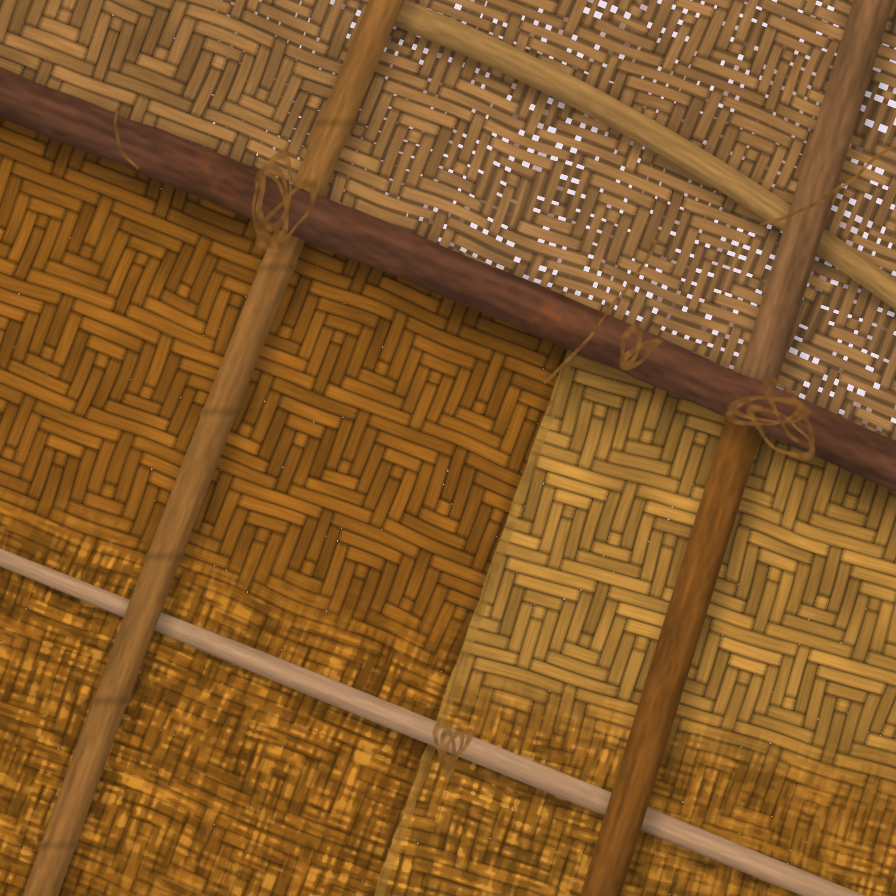
A WebGL 1 fragment shader for this texture:

```glsl
precision highp float;
// Woven bamboo matting seen from below, tied to a frame of round poles.
// A tilted twill grid gives the zigzag strips; light leaks through its gaps,
// and each pole is a distance band with rounded shading and shadow.
uniform vec2 u_resolution;

#define CELL .0148
#define TILT .37
#define FLOAT_LEN 4.
#define ZIGZAG 4.
#define SKY_GAP .26
#define TIGHT_GAP .05
#define GOLD_GAIN .5
#define TWINE_WIDTH .0019

float hash(vec2 c) { return fract(sin(dot(c, vec2(127.1, 311.7))) * 43758.55); }

float noise(vec2 x) {
  vec2 c = floor(x), f = fract(x);
  f = f * f * (3. - 2. * f);
  return mix(mix(hash(c), hash(c + vec2(1, 0)), f.x),
             mix(hash(c + vec2(0, 1)), hash(c + 1.), f.x), f.y);
}

vec2 turn(vec2 v, float a) {
  float c = cos(a), s = sin(a);
  return vec2(c * v.x - s * v.y, s * v.x + c * v.y);
}

// 1 inside a band of the given half width, with a smooth edge
float band(float d, float halfW) {
  float aa = 1. / u_resolution.y;
  return 1. - smoothstep(halfW - aa, halfW + aa, abs(d));
}

// 1 where the upright strip lies on top
float uprightOver(vec2 c) {
  float zig = abs(mod(c.x, 2. * ZIGZAG) - ZIGZAG);
  return step(mod(c.y + zig, 2. * FLOAT_LEN), FLOAT_LEN - .5);
}

// x: brightness of the strips, y: open gap between them
vec2 weave(vec2 q, float gap, float soft) {
  vec2 c = floor(q), f = fract(q) - .5;
  float up = uprightOver(c);
  vec2 halfW = .5 - gap * (.3 + 1.2 * vec2(hash(vec2(c.x, 3)), hash(vec2(c.y, 9))));
  vec2 cover = 1. - smoothstep(halfW - soft, halfW + soft, abs(f));
  float across = mix(f.y, f.x, up), along = mix(f.x, f.y, up);
  float run = mix(q.x, q.y, up), id = mix(c.y + 57., c.x, up);
  vec2 dir = vec2(1. - up, up) * (along < 0. ? -1. : 1.);
  float ends = abs(uprightOver(c + dir) - up);
  float tone = .83 + .34 * noise(vec2(id * 7.3, run * .22));
  tone *= .93 + .14 * noise(vec2((id + across) * 8., run * .6));
  tone *= 1. - .28 * ends * smoothstep(.15, .5, abs(along));
  tone *= 1. - .22 * smoothstep(.25, .5, abs(across));
  tone *= mix(1.07, .95, up) * mix(.76, 1., mix(cover.y, cover.x, up));
  return vec2(tone * 1.09, (1. - cover.x) * (1. - cover.y));
}

// d: signed distance from the axis, positive on the lit side
vec3 pole(vec3 col, float d, float radius, float run, vec3 base, float bark) {
  float t = d / radius;
  col *= 1. - .3 * (1. - smoothstep(.6, 2.1, abs(t + .35)));
  float grain = noise(vec2(run * 14., t * 4. + bark * 9.)) - .5;
  float flecks = noise(vec2(run * 75., t * 6.)) - .5;
  float shade = 1.09 - .28 * t * t + .12 * t;
  shade *= 1. + bark * (.7 * grain + .4 * flecks);
  return mix(col, base * shade, band(d, radius));
}

float strand(vec2 p, vec2 a, vec2 b, float sag) {
  vec2 ab = b - a;
  float h = clamp(dot(p - a, ab) / dot(ab, ab), 0., 1.);
  return length(p - a - ab * h - vec2(ab.y, -ab.x) * sag * h * (1. - h));
}

// Several crossing loops of twine
float knot(vec2 p, vec2 center, float size, float lean) {
  float d = 1.;
  for (int i = 0; i < 4; i++) {
    float k = float(i);
    vec2 jitter = vec2(hash(vec2(k, lean)), hash(vec2(lean, k + 4.))) - .5;
    vec2 r = turn(p - center - jitter * size * .7, lean + jitter.x * 1.3);
    vec2 rad = size * vec2(.2 + .2 * hash(vec2(k, 8)), .9);
    d = min(d, abs(length(r / rad) - 1.) * rad.x);
  }
  return d;
}

void main() {
  vec2 p = gl_FragCoord.xy / u_resolution;
  // Beam and mat layout
  float beam = (p.y - .896 + .417 * p.x - .03 * p.x * (1. - p.x)) * .923;
  float above = step(0., beam), under = 1. - above;
  float seam = p.x - .417 - .356 * p.y + .003 * (noise(p * 45.) - .5);
  float right = step(0., seam) * under;

  // Woven strips
  vec2 q = turn(p, mix(TILT, .3, right)) / CELL;
  q += .5 * (vec2(noise(p * 12.), noise(p * 12. + 40.)) - .5);
  float open = above * smoothstep(.04, .55, p.x) * (.35 + .8 * noise(p * 10.));
  vec2 mat = weave(q, mix(TIGHT_GAP, SKY_GAP, open), .001 / CELL);
  vec3 straw = mix(vec3(.51, .32, .105), vec3(.61, .44, .2), right);
  straw = mix(straw, vec3(.54, .385, .215), above);

  // Golden light behind the lower mats
  float glowLine = mix(.47 - .3 * p.x, .36 - .2 * p.x, right);
  float glow = (1. - smoothstep(-.08, .02, p.y - glowLine)) * under;
  float hatch = noise(q * vec2(.6, 3.2)) * noise(q * vec2(3.2, .6) + 31.);
  straw = mix(straw, vec3(.53, .335, .1), glow * .8);
  vec3 col = straw * mix(mat.x, .5 + .5 * mat.x, glow * .6);
  col *= 1. - glow * .22 * (1. - smoothstep(.04, .2, hatch));
  glow *= .3 + .9 * noise(p * 9. + 5.);
  col += vec3(.48, .36, .16) * GOLD_GAIN * glow * smoothstep(.25, .58, hatch);

  // Pale daylight with a warm violet rim
  float lit = hash(floor(q + .5));
  float hole = mat.y * mix(.6 * step(.96, lit), smoothstep(.2, .75, lit), open);
  col = mix(col, vec3(.62, .49, .4), .16 * open);
  col = mix(col, vec3(.64, .5, .46), smoothstep(.03, .4, hole));
  col = mix(col, vec3(.92, .88, .93), smoothstep(.25, .8, hole));

  // Seam edge and beam shadow
  col *= 1. - .25 * under * (1. - right) * smoothstep(-.02, 0., seam);
  vec3 rim = vec3(.63, .46, .21) * (.8 + .3 * noise(p * 90.));
  col = mix(col, rim, .6 * under * band(seam - .005, .006));
  col *= 1. - .24 * under * smoothstep(-.13, -.02, beam);

  // Poles, from back to front
  float t = p.x - .449;
  float rib = (p.y - .985 + .4 * t + .31 * t * t) * .88;
  if (t > -.02) col = pole(col, rib, .0155, p.x, vec3(.59, .44, .25), .3);
  float rail = (p.y - .378 + .406 * p.x) * .926;
  col = pole(col, rail, .0095 + .004 * smoothstep(0., .4, p.x), p.x, vec3(.66, .51, .38), .2);
  float post = .045 + .387 * p.y - .035 * p.y * (1. - p.y) - p.x;
  float joint = 1. - smoothstep(0., .05, abs(fract(p.y * 6.2 + .15) - .5));
  col = pole(col, post * .932, .0185 + .002 * joint, p.y, vec3(.53, .36, .18) * (1. - .15 * joint), .3);
  vec3 wood = mix(vec3(.45, .28, .11), vec3(.47, .33, .21), above);
  col = pole(col, (.67 + .305 * p.y - p.x) * .956, .0215, p.y, wood, .4);
  float knob = exp(-40. * min(length(p - vec2(.247, .802)), length(p - vec2(.615, .642))));
  wood = mix(vec3(.34, .215, .15), vec3(.46, .25, .13), knob * noise(p * 130.));
  col = pole(col, beam, .0245 + .004 * knob + .003 * noise(p * 22.), p.x, wood, .5);

  // Twine ties and loose fibres
  vec2 w = p + .008 * (vec2(noise(p * 38.), noise(p * 38. + 9.)) - .5);
  float tie = min(knot(w, vec2(.308, .772), .048, .15), knot(w, vec2(.868, .528), .045, -1.1));
  tie = min(tie, knot(w, vec2(.71, .607), .024, .6));
  tie = min(tie, knot(w, vec2(.502, .163), .024, .4));
  tie = min(tie, strand(w, vec2(.132, .872), vec2(.152, .81), .7));
  tie = min(tie, strand(w, vec2(.605, .575), vec2(.735, .745), .25));
  tie = min(tie, strand(w, vec2(.85, .75), vec2(1, .845), .3));
  vec3 twine = vec3(.52, .35, .16) * (.75 + .4 * noise(p * 150.));
  col = mix(col, twine, .8 * band(tie, TWINE_WIDTH));
  gl_FragColor = vec4(clamp(col, 0., 1.), 1);
}
```
